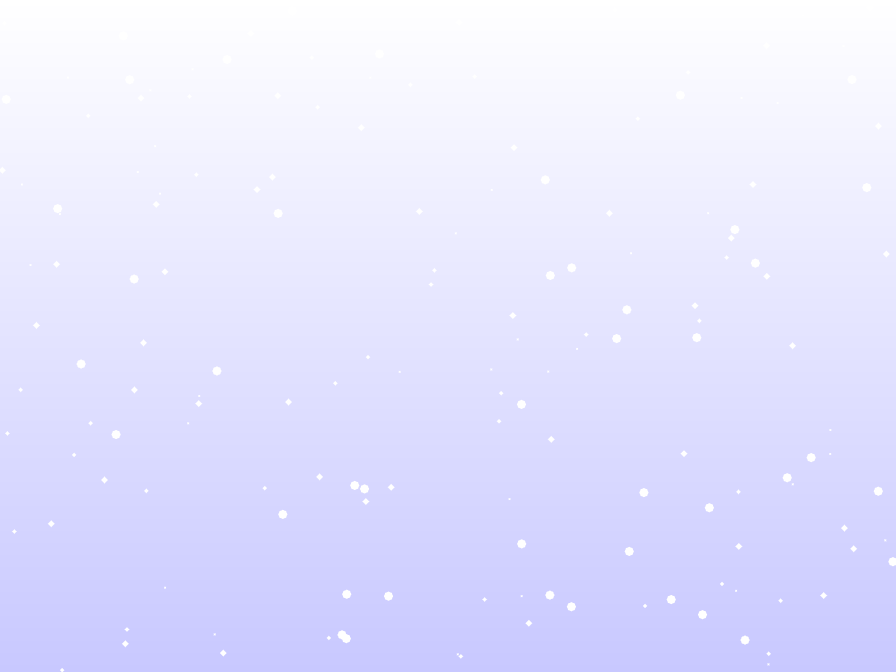
Reproduce this background procedurally as a Shadertoy shader.

```glsl
// Scattered white snow specks over a soft vertical fade from white to lavender.
#define FLAKE_COUNT 160
#define TOP_COLOR vec3(1.0)
#define BOTTOM_COLOR vec3(0.784, 0.784, 1.0)
#define FLAKE_COLOR vec3(1.0)
#define TINY_RADIUS 0.0017
#define RADIUS_STEP 0.0017
#define SEED 37u

// Integer hash giving three values in 0..1
vec3 hash3(uint n) {
    uvec3 h = uvec3(n, n + 7919u, n + 15473u) * 1664525u + 1013904223u;
    h = (h ^ (h >> 16u)) * 2246822519u;
    h = (h ^ (h >> 13u)) * 3266489917u;
    h ^= h >> 16u;
    return vec3(h >> 8u) / 16777216.0;
}

// Size classes 0..3: square dot, two diamonds, round flake
float flakeDistance(vec2 p, float sizeClass) {
    float radius = TINY_RADIUS + RADIUS_STEP * sizeClass;
    vec2 a = abs(p);
    if (sizeClass < 0.5) return max(a.x, a.y) - 0.8 * radius;
    if (sizeClass < 2.5) return (a.x + a.y - radius) * 0.7071;
    float scallop = 0.0003 * cos(8.0 * atan(p.y, p.x));
    return length(p) - 0.95 * radius - scallop;
}

void mainImage(out vec4 fragColor, in vec2 fragCoord) {
    // Height is one unit
    vec2 uv = fragCoord / iResolution.y;
    float aspect = iResolution.x / iResolution.y;
    float pixel = 1.0 / iResolution.y;

    vec3 color = mix(BOTTOM_COLOR, TOP_COLOR, uv.y);

    // Union of all flakes
    float nearest = 1.0;
    for (int i = 0; i < FLAKE_COUNT; i++) {
        vec3 rnd = hash3(uint(i) * 3u + SEED);
        vec2 center = rnd.xy * vec2(aspect, 1.0);
        nearest = min(nearest, flakeDistance(uv - center, floor(rnd.z * 4.0)));
    }

    // Edge smoothed over one pixel
    float coverage = clamp(0.5 - nearest / pixel, 0.0, 1.0);
    fragColor = vec4(mix(color, FLAKE_COLOR, coverage), 1.0);
}
```
